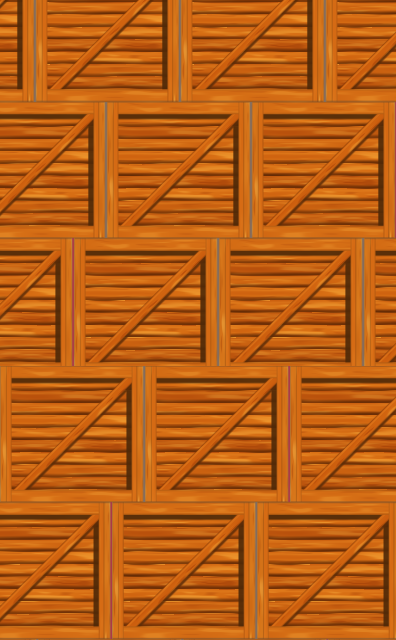
Give the GLSL for this pattern, as a Shadertoy shader.

```glsl
float hash(vec2 p) {
    return fract(sin(dot(p, vec2(12.9898, 78.233))) * 43758.5453);
}

float noise(vec2 p) {
    vec2 i = floor(p), f = fract(p);
    f = f * f * (3.0 - 2.0 * f);
    return mix(mix(hash(i), hash(i + vec2(1, 0)), f.x),
               mix(hash(i + vec2(0, 1)), hash(i + vec2(1, 1)), f.x), f.y);
}

// Painted grain: g.x runs along the board, g.y across it
vec3 wood(vec2 g, float seed) {
    g.y += 0.012 * noise(vec2(g.x * 7.0, seed));
    float broad = noise(vec2(g.x * 4.0 + seed * 7.3, g.y * 36.0 + seed));
    float fine = noise(vec2(g.x * 7.0 - seed * 3.1, g.y * 75.0 + seed * 5.0));
    vec3 col = mix(vec3(0.80, 0.38, 0.06), vec3(0.86, 0.46, 0.09), broad);
    col = mix(col, vec3(0.93, 0.60, 0.19), 0.75 * smoothstep(0.62, 0.9, fine * 0.6 + broad * 0.5));
    return mix(col, vec3(0.70, 0.30, 0.04), 0.6 * smoothstep(0.7, 0.95, 1.0 - fine));
}

// Smoothed mask of a < x < b
float band(float x, float a, float b, float aa) {
    return smoothstep(a - aa, a + aa, x) * (1.0 - smoothstep(b - aa, b + aa, x));
}

vec3 planks(vec2 q, float aa) {
    float s = (q.y - 0.088) / 0.0854 + 0.12 * (noise(vec2(q.x * 5.0, q.y * 9.0)) - 0.5);
    float id = floor(s), f = fract(s);
    vec3 col = wood(q, id + 2.0);
    col *= mix(vec3(0.90, 0.82, 0.75), vec3(1.05, 1.08, 1.1), hash(vec2(id, 4.0)));
    col = mix(col, vec3(0.92, 0.54, 0.14), 0.35 * band(f, 0.08, 0.25, 0.08));

    // Dark groove along the lower edge of each plank
    float groove = smoothstep(0.58, 0.9, f) * (1.0 - smoothstep(1.0 - aa / 0.0854, 1.0, f));
    groove *= 0.65 + 0.4 * noise(vec2(q.x * 6.0, id * 3.7));
    return mix(col, vec3(0.40, 0.17, 0.02), groove);
}

vec3 crate(vec2 q, float aa) {
    vec3 col = planks(q, aa);

    // Shadows cast by the top rail, right post and brace
    float brace = (q.x + q.y - 0.996) * 0.7071;
    float shade = 1.0 - smoothstep(0.112, 0.13, q.y);
    shade = max(shade, smoothstep(0.872, 0.884, q.x));
    col = mix(col, vec3(0.31, 0.16, 0.03), 0.92 * shade);
    col = mix(col, vec3(0.36, 0.17, 0.03), 0.85 * band(brace, 0.02, 0.045, 0.008));

    // Diagonal brace with a lit upper edge
    vec3 beam = wood(vec2(q.x - q.y, brace), 17.0) * vec3(0.98, 0.92, 0.8);
    beam = mix(beam, vec3(0.90, 0.50, 0.12), 0.5 * band(brace, -0.024, -0.014, 0.004));
    beam *= 1.0 - 0.22 * smoothstep(0.016, 0.028, brace);
    col = mix(col, vec3(0.50, 0.23, 0.03), 0.6 * band(brace, -0.034, -0.026, aa));
    col = mix(col, beam, band(brace, -0.028, 0.028, aa));

    // Top and bottom rails
    float rail = min(q.y, 0.943 - q.y);
    vec3 railCol = wood(q, q.y < 0.5 ? 23.0 : 29.0);
    railCol = mix(railCol, vec3(0.84, 0.44, 0.09), 0.45);
    railCol *= 1.0 - 0.15 * smoothstep(0.07, 0.088, rail);
    col = mix(col, railCol, 1.0 - smoothstep(0.087 - aa, 0.087 + aa, rail));

    // Side posts: smooth inner face, streaky outer strip
    float side = min(q.x, 1.0 - q.x);
    vec3 post = wood(q.yx, q.x < 0.5 ? 31.0 : 37.0);
    float outer = 1.0 - smoothstep(0.046, 0.056, side);
    post = mix(mix(post, vec3(0.84, 0.42, 0.08), 0.75), post * vec3(1.0, 1.06, 1.25), outer);
    post *= 1.0 - 0.14 * band(side, 0.046, 0.054, 0.004);
    post *= 1.0 - 0.16 * smoothstep(0.074, 0.086, side);
    return mix(col, post, 1.0 - smoothstep(0.086 - aa, 0.086 + aa, side));
}

void mainImage(out vec4 fragColor, in vec2 fragCoord) {
    // One unit is the width of a crate; y runs downward
    float scale = 4.414 / iResolution.y;
    float aa = 0.7 * scale;
    vec2 p = vec2(fragCoord.x, iResolution.y - fragCoord.y) * scale;

    // The fourth row overlaps the foot of the third
    float y = p.y + 0.241 + 0.063 * step(2.523, p.y);
    float row = floor(y / 0.942);
    float x = p.x - 0.241 - 0.49 * ceil(row * 0.5) + 0.227 * floor(row * 0.5);
    vec2 q = vec2(fract(x), y - row * 0.942);
    vec3 col = crate(q, aa);

    // Thin seams between rows and between neighbours
    float rowGap = min(q.y, 0.942 - q.y);
    col = mix(col, vec3(0.50, 0.32, 0.16), 0.6 * (1.0 - smoothstep(0.002, 0.002 + 2.0 * aa, rowGap)));
    float side = min(q.x, 1.0 - q.x);
    float tint = hash(vec2(floor(x + 0.5), row));
    vec3 seam = mix(vec3(0.48, 0.42, 0.40), vec3(0.66, 0.20, 0.30), smoothstep(0.4, 0.8, tint));
    col = mix(col, vec3(0.62, 0.44, 0.24), 0.6 * (1.0 - smoothstep(0.009, 0.009 + aa, side)));
    col = mix(col, seam, 0.9 * (1.0 - smoothstep(0.004 - aa * 0.5, 0.004 + aa, side)));
    fragColor = vec4(col, 1.0);
}
```
